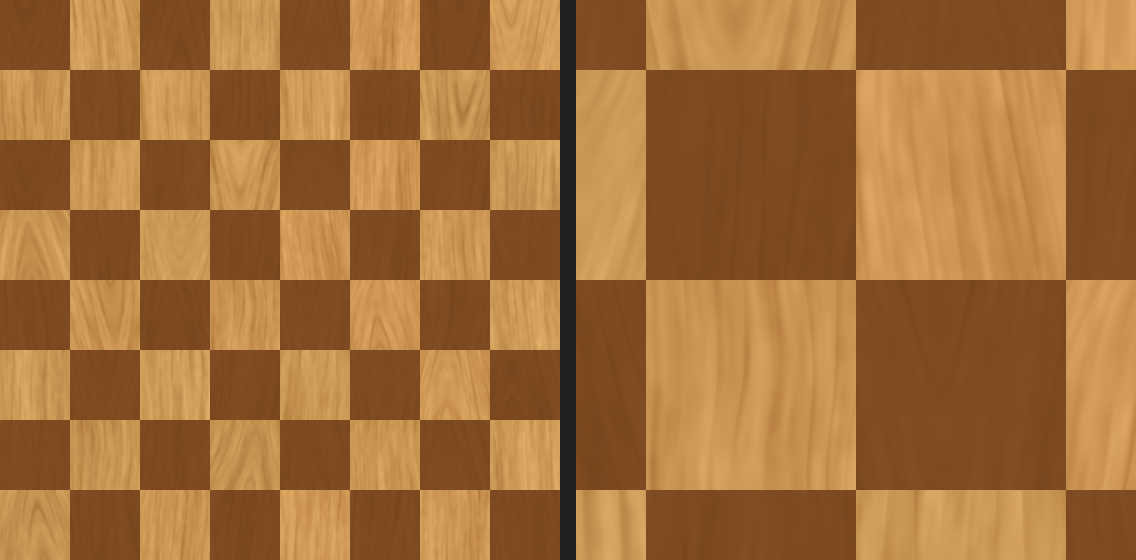
Left, the full canvas; right, a detail of the centre.
Give the GLSL for this pattern, as a Shadertoy shader.

```glsl
// Checkerboard of 8 by 8 wooden squares, pale oak against dark walnut.
// Each square gets its own upright grain: stretched value noise for fibres
// and bent bands for growth rings, seeded by the wrapped square index.

const float SQUARES = 8.0;

const vec3 OAK_DEEP = vec3(0.70, 0.49, 0.24);
const vec3 OAK_PALE = vec3(0.885, 0.685, 0.415);
const vec3 WALNUT_DEEP = vec3(0.463, 0.268, 0.113);
const vec3 WALNUT_PALE = vec3(0.512, 0.306, 0.141);

float hash(vec2 p) {
    return fract(sin(dot(p, vec2(127.1, 311.7))) * 43758.5453);
}

float noise(vec2 p) {
    vec2 i = floor(p);
    vec2 f = fract(p);
    f = f * f * (3.0 - 2.0 * f);
    float low = mix(hash(i), hash(i + vec2(1.0, 0.0)), f.x);
    float high = mix(hash(i + vec2(0.0, 1.0)), hash(i + vec2(1.0)), f.x);
    return mix(low, high, f.y);
}

// Position across the grain: leaning straight fibres or nested arches.
float acrossGrain(vec2 p, vec2 cell) {
    float lean = (hash(cell + 3.1) - 0.5) * 0.22;
    float wobble = 0.07 * (noise(p * vec2(2.0, 1.6) + cell * 7.0) - 0.5);
    float x = p.x + lean * p.y + wobble;
    float centre = 0.3 + 0.4 * hash(cell + 5.7);
    float slope = mix(-0.22, 0.22, step(0.4, hash(cell + 8.3)));
    float arch = sqrt((x - centre) * (x - centre) + 0.004) - slope * p.y;
    return hash(cell + 11.9) > 0.72 ? arch + 1.0 : x;
}

// Grain brightness, centred near 0.5.
float woodGrain(vec2 p, vec2 cell) {
    vec2 seed = cell * vec2(17.0, 29.0);
    float x = acrossGrain(p, cell);
    float broad = noise(vec2(x * 4.0, p.y * 0.6) + seed);
    float bands = noise(vec2(x * 13.0, p.y * 0.9) + seed + 41.0);
    float fibres = noise(vec2(x * 30.0, p.y * 3.0) + seed + 83.0);
    float flecks = noise(vec2(x * 24.0, p.y * 9.0) + seed + 131.0);

    // Thin dark growth lines of uneven strength.
    float phase = fract(x * 7.0 + 1.2 * broad + hash(cell));
    float line = smoothstep(0.0, 0.12, phase) * smoothstep(0.42, 0.12, phase);
    line *= noise(vec2(x * 5.0, p.y * 2.0) + seed + 171.0);

    float grain = 0.30 * broad + 0.32 * bands + 0.24 * fibres + 0.14 * flecks;
    return 0.56 + 1.25 * (grain - 0.5) - 0.34 * line;
}

// Alternating sign along one axis, softened over one pixel at each border.
float stripeSign(float x, float pixel) {
    float side = 1.0 - 2.0 * mod(floor(x), 2.0);
    float border = 0.5 - abs(fract(x) - 0.5);
    return side * clamp(2.0 * border / pixel, 0.0, 1.0);
}

void mainImage(out vec4 fragColor, in vec2 fragCoord) {
    vec2 board = SQUARES * fragCoord / iResolution.xy;
    vec2 pixel = SQUARES / iResolution.xy;
    vec2 cell = mod(floor(board), SQUARES);
    float grain = woodGrain(fract(board), cell);

    // Small shifts of tone and warmth between squares.
    float tone = 0.10 * (hash(cell + 19.3) - 0.5);
    float warmth = 0.025 * (hash(cell + 23.7) - 0.5);
    vec3 oak = mix(OAK_DEEP, OAK_PALE, grain + tone);
    oak += warmth * vec3(0.6, -0.6, -0.4);
    vec3 walnut = mix(WALNUT_DEEP, WALNUT_PALE, grain);

    // The lower left square is oak.
    float checker = stripeSign(board.x, pixel.x) * stripeSign(board.y, pixel.y);
    fragColor = vec4(mix(walnut, oak, 0.5 + 0.5 * checker), 1.0);
}
```
